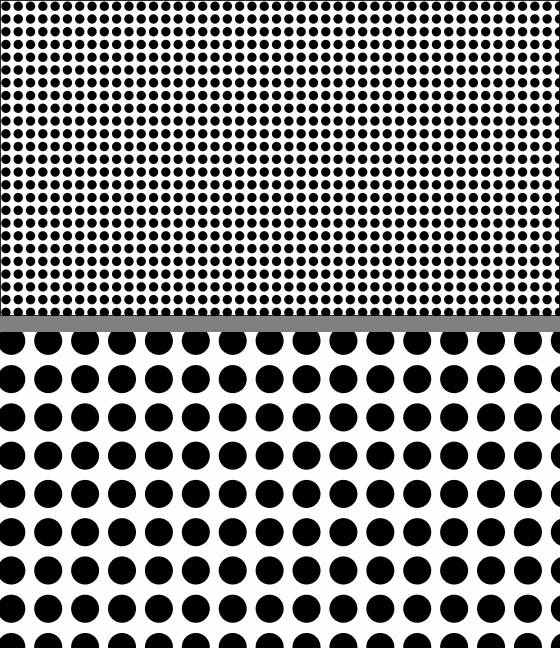
Top: the whole. Bottom: its middle third, enlarged.
Give the GLSL for this pattern, as a WebGL 1 fragment shader.

```glsl
precision highp float;

// Regular grid of black dots on white inside a hairline frame.
// Each point is folded to its nearest grid node, where a circle distance
// is measured; edges are smoothed over about one pixel.

#define CANVAS_SIZE  vec2(1.77778, 1.0)      // design space, height 1
#define DOT_PITCH    vec2(0.03905, 0.04037)  // spacing of the centres
#define FIRST_DOT    vec2(0.0188, 0.0197)    // first centre from the top left
#define DOT_RADIUS   0.0148
#define FRAME_WIDTH  0.0027
#define PAPER_COLOR  vec3(0.995)
#define INK_COLOR    vec3(0.005)

uniform vec2 u_resolution;

// Signed distance to the nearest dot of the endless grid.
float dotGridDistance(vec2 p) {
  vec2 cell = (p - FIRST_DOT) / DOT_PITCH;
  vec2 offset = (fract(cell + 0.5) - 0.5) * DOT_PITCH;
  return length(offset) - DOT_RADIUS;
}

// Signed distance to a thin band along the canvas border.
float frameDistance(vec2 p) {
  vec2 toEdge = min(p, CANVAS_SIZE - p);
  return min(toEdge.x, toEdge.y) - FRAME_WIDTH;
}

// Ink coverage of a shape, given its distance and the pixel size.
float coverage(float dist, float pixel) {
  return clamp(0.5 - dist / pixel, 0.0, 1.0);
}

void main() {
  // The design fills the canvas and is measured from the top left corner.
  vec2 uv = gl_FragCoord.xy / u_resolution;
  vec2 p = vec2(uv.x, 1.0 - uv.y) * CANVAS_SIZE;
  vec2 pixelSize = CANVAS_SIZE / u_resolution;
  float pixel = 0.5 * (pixelSize.x + pixelSize.y);

  float dots = coverage(dotGridDistance(p), pixel);
  float frame = coverage(frameDistance(p), pixel);

  gl_FragColor = vec4(mix(PAPER_COLOR, INK_COLOR, max(dots, frame)), 1.0);
}
```
